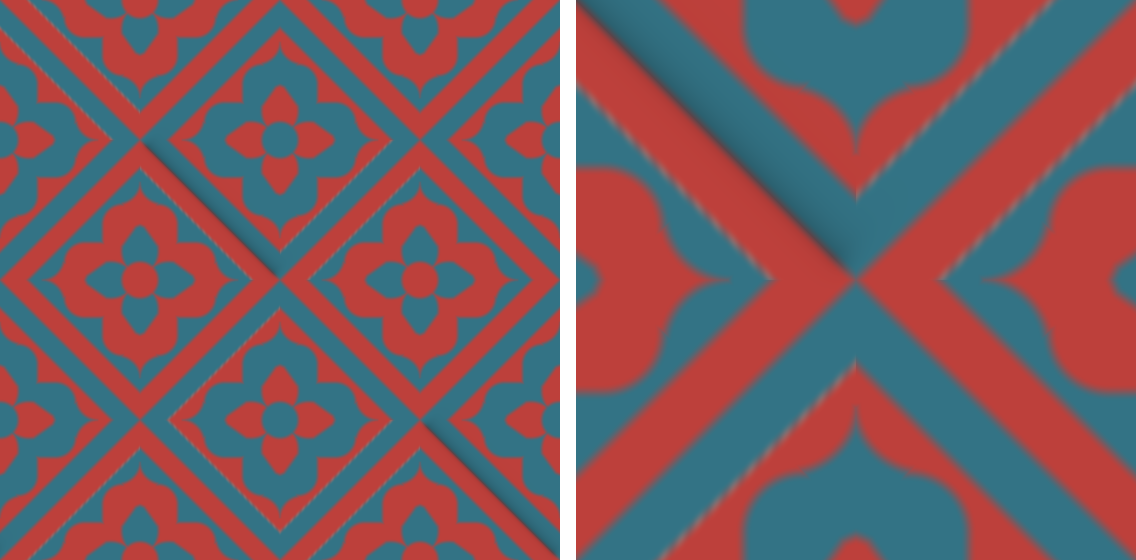
Left: the whole. Right: its middle third, enlarged.
This pattern is drawn by a WebGL 2 fragment shader. Its source:

```glsl
#version 300 es
precision highp float;
// Counterchanged diamond tiles in red and teal, each framing a four-petal flower.

#define REPEATS 2.0     // whole pattern repeats across and down
#define BORDER 0.80     // inner edge of the frame, tile half-diagonal = 1
#define SOFTNESS 0.02   // half width of the soft edges
#define DISC 0.13       // radius of the flower centre
#define STAR_TIP 0.42   // reach of the inner star
#define SHADOW 0.24     // depth of the dark creases
#define THREAD 0.07     // strength of the pale worn stitches
#define RED vec3(0.74, 0.25, 0.23)
#define TEAL vec3(0.20, 0.45, 0.52)

uniform vec2 u_resolution;
out vec4 fragColor;

float hash(vec3 p) {
    p = fract(p * vec3(0.1031, 0.1030, 0.0973));
    p += dot(p, p.yzx + 33.33);
    return fract((p.x + p.y) * p.z);
}

// Soft coverage of a signed distance
float fill(float d) {
    float pixel = 2.0 * REPEATS / min(u_resolution.x, u_resolution.y);
    float soft = max(SOFTNESS, pixel);
    return 1.0 - smoothstep(-soft, soft, d);
}

// Petal folded to x <= y: rounded shoulders with a concave pointed tip
float petalDistance(vec2 p) {
    vec2 b = p - vec2(0.268, 0.54) + 0.145;
    float shoulders = length(max(b, 0.0)) + min(max(b.x, b.y), 0.0) - 0.145;
    float flank = 0.172 - length(p - vec2(0.167, 0.713));
    float tip = max(flank, max(p.x - 0.125, p.y - 0.69));
    return min(shoulders, tip);
}

// Star point folded to x <= y: straight tip over a rounded base
float starDistance(vec2 p) {
    float slope = dot(p - vec2(0.0, STAR_TIP), normalize(vec2(35.0, 25.0)));
    float base = length(p - vec2(-0.0625, 0.208)) - 0.193;
    return max(slope, base);
}

// Share of the tile's own colour at p, measured from the tile centre
float tileInk(vec2 p) {
    vec2 a = abs(p);
    vec2 folded = vec2(min(a.x, a.y), max(a.x, a.y));
    float diamond = a.x + a.y;
    float ink = 1.0 - fill((diamond - BORDER) * 0.7071);
    ink = mix(ink, 1.0, fill(petalDistance(folded)));
    ink = mix(ink, 0.0, fill(starDistance(folded)));
    ink = mix(ink, 1.0, fill(length(p) - DISC));
    return min(ink, fill((diamond - 1.0) * 0.7071));
}

// Dark crease on alternate tile edges, fading to one side
float crease(vec2 r) {
    float across = r.x - 2.0 * floor(r.x * 0.5 + 0.5);
    float along = fract(r.y);
    float ends = smoothstep(0.0, 0.06, along) * (1.0 - smoothstep(0.94, 1.0, along));
    float width = across > 0.0 ? 0.03 : 0.010;
    return mod(floor(r.y), 2.0) * ends * exp(-abs(across) / width);
}

// Faint dotted stitch along the frame on a few randomly chosen sides
float stitch(vec2 p, vec2 center) {
    vec2 side = step(0.0, p);
    vec2 wrapped = mod(center, 2.0 * REPEATS);
    float chosen = step(0.72, hash(vec3(wrapped, side.x + 2.0 * side.y) + 1.0));
    float across = (abs(p.x) + abs(p.y) - BORDER) * 0.7071;
    float dots = 0.65 + 0.35 * cos(6.28318 * 24.0 * p.x);
    return chosen * dots * exp(-across * across / 0.00015);
}

void main() {
    vec2 q = gl_FragCoord.xy / u_resolution * 2.0 * REPEATS;

    // Diagonal grid of tiles
    vec2 r = 0.5 * vec2(q.x + q.y, q.x - q.y);
    vec2 cell = floor(r);
    vec2 center = vec2(cell.x + cell.y + 1.0, cell.x - cell.y);
    vec2 p = q - center;

    // Neighbouring tiles swap the two colours
    float swapped = mod(cell.x + cell.y, 2.0);
    float redShare = mix(tileInk(p), 1.0 - tileInk(p), swapped);
    vec3 color = mix(TEAL, RED, redShare);

    // Wear
    color *= 1.0 - SHADOW * crease(r);
    color += THREAD * stitch(p, center) * vec3(1.0, 0.9, 0.6);
    fragColor = vec4(color, 1.0);
}
```
